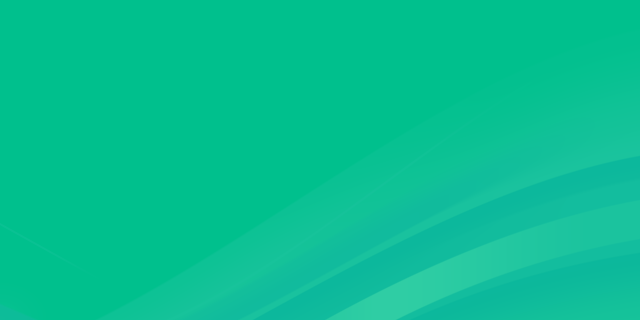
This background is drawn by a WebGL 1 fragment shader. Its source:

```glsl
precision highp float;

uniform vec2 u_resolution;

const vec3 GREEN = vec3(0.0, 0.753, 0.553);
const vec3 MINT = vec3(0.085, 0.763, 0.602);
const vec3 TEAL = vec3(0.065, 0.732, 0.614);
const vec3 DEEP_TEAL = vec3(0.045, 0.72, 0.61);
const vec3 SOFT_TEAL = vec3(0.075, 0.74, 0.618);
const vec3 PALE = vec3(0.185, 0.805, 0.642);
const vec3 AQUA = vec3(0.105, 0.765, 0.62);

// Height of a wave leaving the bottom at startX and reaching endY at x = 2
float wave(float x, float startX, float startSlope, float endY, float endSlope) {
  float span = 2.0 - startX;
  float t = (x - startX) / span;
  float s = clamp(t, 0.0, 1.0);
  float rise = s * s * (3.0 - 2.0 * s) * endY;
  float leave = s * (1.0 - s) * (1.0 - s) * startSlope * span;
  float arrive = s * s * (s - 1.0) * endSlope * span;
  float outside = min(t, 0.0) * startSlope + max(t - 1.0, 0.0) * endSlope;
  return rise + leave + arrive + outside * span;
}

// Coverage of the area below an edge, from its signed depth
float fill(float depth, float blur) {
  return smoothstep(-blur, blur, depth);
}

float stroke(float depth, float width, float blur) {
  return 1.0 - smoothstep(width, width + blur, abs(depth));
}

void main() {
  vec2 p = gl_FragCoord.xy / u_resolution.y;
  p.x *= 2.0 * u_resolution.y / u_resolution.x;
  float blur = 1.0 / u_resolution.y;
  vec3 color = GREEN;

  // Broad veil, crisp at the left and dissolving to the right
  float depth = wave(p.x, 0.30, 0.50, 0.909, 0.22) - p.y;
  float crisp = 0.6 + 0.4 * smoothstep(0.0, 0.15, depth);
  float soft = 0.12 + 0.88 * smoothstep(0.0, 0.36, depth);
  float veil = mix(crisp, soft, smoothstep(0.7, 1.7, p.x));
  color = mix(color, MINT, veil * fill(depth, blur * 1.5));

  // Hairline across the veil
  depth = wave(p.x, 0.53, 0.45, 0.91, 0.35) - p.y;
  float hairFade = 1.0 - smoothstep(1.1, 1.75, p.x);
  color = mix(color, AQUA, 0.4 * hairFade * stroke(depth, 0.001, 2.0 * blur));

  // Teal fold, its crest melting away to the right
  depth = wave(p.x, 0.56, 0.48, 0.72, 0.25) - p.y;
  float foldFade = 1.0 - smoothstep(1.25, 2.0, p.x);
  float crest = mix(0.5 * fill(depth, 3.0 * blur), 0.0, smoothstep(1.0, 1.6, p.x));
  crest += (1.0 - crest) * smoothstep(0.0, 0.08, depth);
  color = mix(color, TEAL, foldFade * crest);

  // Light ribbon above the dark fold
  depth = wave(p.x, 0.745, 0.50, 0.56, 0.15) - p.y;
  float ribbonBlur = mix(1.5 * blur, 0.05, smoothstep(1.3, 1.9, p.x));
  color = mix(color, AQUA, 0.85 * fill(depth, ribbonBlur));

  // Dark fold and its softer lower half
  depth = wave(p.x, 0.79, 0.55, 0.513, 0.18) - p.y;
  vec3 fold = mix(DEEP_TEAL, TEAL, smoothstep(0.0, 0.12, depth));
  color = mix(color, fold, fill(depth, blur));
  depth = wave(p.x, 0.90, 0.54, 0.44, 0.18) - p.y;
  color = mix(color, SOFT_TEAL, smoothstep(1.1, 1.9, p.x) * fill(depth, 2.0 * blur));

  // Bright ribbon, palest near its lower end
  depth = wave(p.x, 1.016, 0.55, 0.375, 0.18) - p.y;
  vec3 bright = mix(PALE, AQUA, smoothstep(1.2, 1.9, p.x));
  bright = mix(bright, AQUA, 0.3 * (1.0 - smoothstep(1.02, 1.2, p.x)));
  color = mix(color, bright, fill(depth, blur));

  // Lowest folds, lightening toward the bottom
  depth = wave(p.x, 1.237, 0.50, 0.253, 0.17) - p.y;
  color = mix(color, SOFT_TEAL, fill(depth, blur));
  depth = wave(p.x, 1.28, 0.45, 0.21, 0.15) - p.y;
  vec3 base = mix(DEEP_TEAL, MINT, smoothstep(0.0, 0.21, depth));
  color = mix(color, base, fill(depth, blur));

  // Faint descending line and tinted corner at the left
  depth = 0.30 - 0.56 * p.x + 0.02 * p.x * p.x - p.y;
  float lineFade = 1.0 - smoothstep(0.12, 0.34, p.x);
  color = mix(color, AQUA, 0.35 * lineFade * stroke(depth, 0.001, 1.5 * blur));
  float glow = 1.0 - smoothstep(0.0, 0.14, length(p * vec2(0.8, 1.0)));
  color = mix(color, MINT, 0.3 * glow);
  depth = 0.05 - 0.43 * p.x - p.y;
  color = mix(color, TEAL, 0.7 * fill(depth, 1.5 * blur));

  gl_FragColor = vec4(color, 1.0);
}
```
